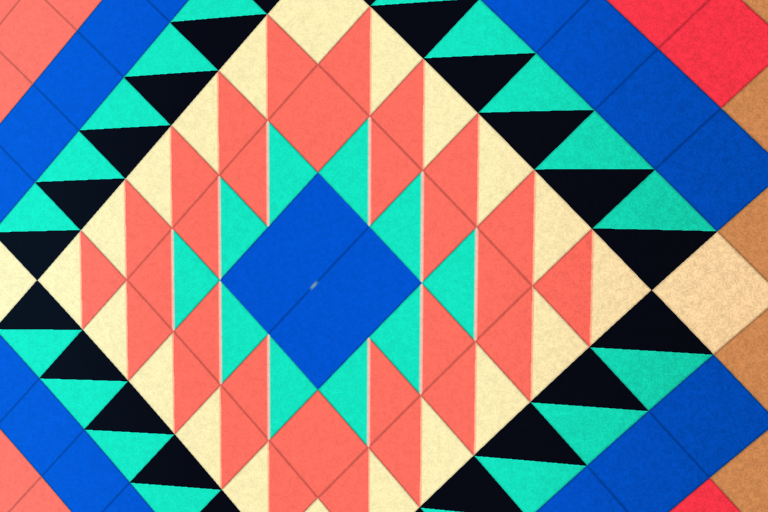
Write a Shadertoy shader that draws this pattern.

```glsl
#define CENTER vec2(0.621, 0.451)
#define TILE vec2(0.0982, 0.1059)
#define PERSPECTIVE vec2(0.0143, 0.0185)
#define SOFTNESS 0.0028
#define SEAM_WIDTH 0.028
#define GRAIN 0.10

const vec3 BLUE = vec3(0.01, 0.33, 0.82);
const vec3 CORAL = vec3(1.00, 0.44, 0.38);
const vec3 RED = vec3(0.99, 0.24, 0.32);
const vec3 TEAL = vec3(0.08, 0.90, 0.76);
const vec3 CREAM = vec3(0.99, 0.94, 0.72);
const vec3 BLACK = vec3(0.03, 0.04, 0.08);
const vec3 TAN = vec3(0.82, 0.61, 0.38);
const vec3 PALE_THREAD = vec3(1.00, 0.80, 0.73);

float hash(vec2 p) {
    p = fract(p * vec2(0.1031, 0.1137));
    p += dot(p, p.yx + 33.33);
    return fract((p.x + p.y) * p.x * 7.13);
}

float noise(vec2 p) {
    vec2 i = floor(p), f = fract(p);
    f = f * f * (3.0 - 2.0 * f);
    return mix(mix(hash(i), hash(i + vec2(1, 0)), f.x),
               mix(hash(i + vec2(0, 1)), hash(i + 1.0), f.x), f.y);
}

// Canvas position to lattice units, with the slanted view undone
vec2 toLattice(vec2 p) {
    p -= CENTER;
    p.x /= 1.0 + 0.04 * p.y;
    float u = p.x / (TILE.x + PERSPECTIVE.x * p.x);
    u *= 1.0 - 0.0003 * u * u;
    float v = p.y + 0.014 * p.x + 0.0205 * p.x * p.x;
    return vec2(u, v / (TILE.y + PERSPECTIVE.y * p.x));
}

// Flat cloth colour, chosen by concentric ring and by half of the diamond
vec3 patchColor(vec2 uv, vec2 cell, float ring) {
    bool innerU = abs(uv.x) < abs(cell.x);
    bool innerV = abs(uv.y) < abs(cell.y);
    bool onColumn = abs(cell.x) < 0.5;
    bool onRow = abs(cell.y) < 0.5;
    if (cell.x > 7.5) return TAN;
    if (ring < 2.0) return BLUE;
    if (ring < 4.0) return innerU && !onColumn ? TEAL : CORAL;
    if (ring < 6.0) return innerU && !onColumn ? CORAL : CREAM;
    if (ring < 8.0) return onRow ? CREAM : (innerV ? BLACK : TEAL);
    if (ring < 10.0) return BLUE;
    return cell.x > 0.0 ? RED : CORAL;
}

vec3 quilt(vec2 p) {
    vec2 uv = toLattice(p);
    vec2 diag = 0.5 * vec2(uv.x + uv.y, uv.x - uv.y);
    vec2 mid = floor(diag) + 0.5;
    vec2 cell = vec2(mid.x + mid.y, mid.x - mid.y);
    float ring = abs(cell.x) + abs(cell.y);
    vec3 col = patchColor(uv, cell, ring);

    // Folded seams between diamonds
    vec2 edge = 0.5 - abs(diag - mid);
    float seam = ring < 2.0 ? edge.y : min(edge.x, edge.y);
    col *= 1.0 - 0.22 * (1.0 - smoothstep(0.0, SEAM_WIDTH, seam));

    // Light thread on the upright teal seams, warm one on the cream seams
    float fold = 1.0 - smoothstep(0.015, 0.05, abs(uv.x - cell.x));
    if (abs(cell.x) > 0.5 && ring > 2.0 && ring < 4.0)
        col = mix(col, PALE_THREAD, 0.85 * fold);
    if (abs(cell.x) > 0.5 && ring > 4.0 && ring < 6.0)
        col = mix(col, CORAL, 0.45 * fold);

    // Worn spot on the central seam
    float worn = smoothstep(0.10, 0.02, abs(diag.x + 0.08))
               * smoothstep(0.035, 0.01, abs(diag.y));
    return mix(col, vec3(0.65, 0.72, 0.70), 0.7 * worn);
}

void mainImage(out vec4 fragColor, in vec2 fragCoord) {
    vec2 p = fragCoord / iResolution.y;
    float spread = max(SOFTNESS, 1.0 / iResolution.y);

    // Soft 3x3 supersampling
    vec3 col = vec3(0.0);
    for (int j = -1; j <= 1; j++)
        for (int i = -1; i <= 1; i++)
            col += quilt(p + vec2(i, j) * spread / 3.0);
    col /= 9.0;

    // Light falls from the left, shade gathers at the right
    float shade = smoothstep(0.85, 1.5, p.x);
    col *= mix(vec3(1.0), vec3(0.97, 0.86, 0.84), shade);
    float glow = smoothstep(0.45, 0.0, p.x);
    col += glow * vec3(0.01, 0.04, 0.05);

    // Woven grain, coarser on top of fine
    float weave = 0.6 * noise(p * 330.0) + 0.4 * noise(p * 120.0) - 0.5;
    col *= 1.0 + GRAIN * weave * (1.0 + shade);
    fragColor = vec4(clamp(col, 0.0, 1.0), 1.0);
}
```
